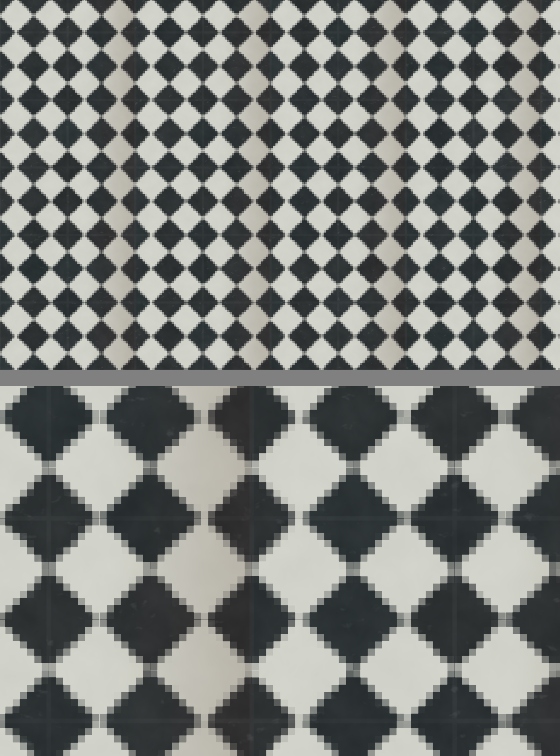
Top, the full canvas; bottom, a detail of the centre.
A Shadertoy shader for this pattern:

```glsl
// Worn floor of dark and pale diamonds with stepped edges, laid in wide blocks.

float hash(vec2 cell) {
    return fract(sin(dot(cell, vec2(127.1, 311.7))) * 4375.5);
}

// Layered sines, roughly -1 to 1
float wear(vec2 p) {
    float sum = 0.0, gain = 0.5;
    for (int i = 0; i < 4; i++) {
        sum += gain * sin(p.x + 1.7 * sin(p.y * 0.8)) * sin(p.y + 1.3 * sin(p.x * 0.7));
        p = mat2(1.5, 1.1, -1.1, 1.5) * p + 2.3;
        gain *= 0.6;
    }
    return sum;
}

// Snaps to the centres of unit steps, with a soft riser of the given half width
vec2 stairs(vec2 v, float soft) {
    vec2 u = v - 0.5;
    return floor(u) + 0.5 + smoothstep(0.5 - soft, 0.5 + soft, fract(u));
}

void mainImage(out vec4 fragColor, in vec2 fragCoord) {
    // One unit per diamond, dark ones centred on whole numbers
    vec2 p = fragCoord / iResolution.y * vec2(10.94, 10.96);
    float pixel = 10.96 / iResolution.y;
    vec2 id = floor(p + 0.5);
    vec2 local = p - id;

    // Stepped diamond, fourteen steps across; seam columns are slimmer
    float soft = clamp(7.0 * pixel, 0.01, 0.5);
    vec2 stepped = stairs(local * 14.0, soft);
    float slim = 0.05 + 0.15 * (1.0 - mod(id.x, 2.0));
    if (mod(id.x, 4.0) < 0.5) slim += 0.5;
    float reach = abs(stepped.x) * (1.0 + 0.1 * slim) + abs(stepped.y) + 0.4 * slim;
    reach += 0.4 * wear((stepped + id * 14.0) * 0.9);
    float paleMask = smoothstep(6.0, 8.0, reach);

    // Each block of four columns grows dull and warm towards its right side
    float block = fract(p.x / 4.0);
    float dull = smoothstep(0.6, 1.0, block) * smoothstep(0.0, 0.25 * pixel, 1.0 - block);
    vec3 pale = mix(vec3(0.82, 0.825, 0.79), vec3(0.73, 0.715, 0.675), dull);
    pale += 0.012 * wear(p * 5.0);

    // Dark glaze: tint per diamond, broad mottling and fine scuffs
    vec3 dark = mix(vec3(0.172, 0.200, 0.207), vec3(0.195, 0.190, 0.192),
                    clamp(0.7 * dull + 0.5 * hash(id), 0.0, 1.0));
    dark += 0.025 * (hash(id + 9.0) - 0.5) + 0.02 * wear(p * 6.0);
    dark += 0.05 * smoothstep(0.45, 0.9, wear(p * vec2(9.0, 14.0) + 4.0));

    // Faint tile joints cross every second diamond
    vec2 joint = abs(mod(p + 1.0, 2.0) - 1.0);
    vec2 line = 1.0 - smoothstep(0.015, 0.02 + pixel, joint);
    dark += 0.035 * max(line.x, line.y) * (0.6 + 0.4 * wear(p * 4.0));

    fragColor = vec4(mix(dark, pale, paleMask), 1.0);
}
```
